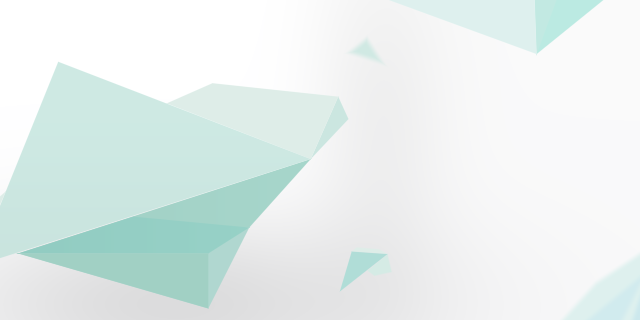
Write a WebGL 1 fragment shader that draws this background.

```glsl
precision highp float;
uniform vec2 u_resolution;

#define PALE vec3(0.870, 0.930, 0.910)
#define MIST vec3(0.803, 0.910, 0.887)
#define SAGE vec3(0.645, 0.830, 0.787)
#define TEAL vec3(0.580, 0.808, 0.768)
#define JADE vec3(0.630, 0.815, 0.770)
#define MINT vec3(0.735, 0.918, 0.887)
#define ICE vec3(0.870, 0.943, 0.935)
#define SKY vec3(0.800, 0.910, 0.930)
#define SHADOW 0.135
#define HAZE 0.045
#define BLUR 0.012

// Signed distance to the line a-b, negative on its right side
float edge(vec2 p, vec2 a, vec2 b) {
  vec2 e = b - a, q = p - a;
  return (e.x * q.y - e.y * q.x) / length(e);
}

// Convex shapes with clockwise corners
float tri(vec2 p, vec2 a, vec2 b, vec2 c) {
  return max(edge(p, a, b), max(edge(p, b, c), edge(p, c, a)));
}

float quad(vec2 p, vec2 a, vec2 b, vec2 c, vec2 d) {
  return max(max(edge(p, a, b), edge(p, b, c)), max(edge(p, c, d), edge(p, d, a)));
}

float glow(vec2 p, vec2 center, vec2 radius) {
  vec2 q = (p - center) / radius;
  return exp(-dot(q, q));
}

void paint(inout vec3 col, float dist, vec3 tint, float soft) {
  float w = max(soft, 0.7 / u_resolution.y);
  col = mix(col, tint, 1.0 - smoothstep(-w, w, dist));
}

// White studio backdrop with a floor shadow and a vertical haze
vec3 backdrop(vec2 p) {
  float light = 1.0 - 0.02 * smoothstep(0.8, 1.3, p.x);
  light -= SHADOW * glow(p, vec2(0.55, 0.05), vec2(0.75, 0.28));
  light -= HAZE * glow(p, vec2(1.18, 0.62), vec2(0.21, 0.50));
  return light - vec3(0.004, 0.004, 0.0) * (1.0 - p.y);
}

void largeCrystal(inout vec3 col, vec2 p) {
  vec2 right = vec2(0.971, 0.503), left = vec2(0.057, 0.208);
  vec2 waist = vec2(0.779, 0.289), fold = vec2(0.417, 0.323);
  vec2 inner = vec2(0.651, 0.208), foot = vec2(0.651, 0.036);
  vec2 crest = vec2(1.057, 0.698);
  float shade = mix(0.982, 1.005, smoothstep(0.15, 0.70, p.y));

  // Rear faces
  paint(col, tri(p, vec2(-0.03, 0.36), vec2(0.018, 0.402), vec2(0.0, 0.36)), PALE, 0.0);
  paint(col, tri(p, crest, vec2(1.089, 0.628), right), MIST * 0.99, 0.0);
  paint(col, quad(p, vec2(0.521, 0.677), vec2(0.664, 0.740), crest, right), PALE, 0.0);

  // Underside
  paint(col, tri(p, left, waist, foot), vec3(0.69, 0.845, 0.815), 0.0);
  paint(col, tri(p, right, waist, left), SAGE + 0.03 * (p.x - 0.7), 0.0);
  paint(col, quad(p, left, fold, waist, inner), TEAL + 0.03 * (p.x - 0.4), 0.0);
  paint(col, tri(p, left, inner, foot), JADE, 0.0);

  // Broad front face
  paint(col, tri(p, vec2(0.182, 0.807), right, vec2(-0.076, 0.169)), MIST * shade, 0.0);
}

void upperCrystal(inout vec3 col, vec2 p) {
  vec2 tip = vec2(1.677, 0.831), ridge = vec2(1.669, 1.052);
  paint(col, tri(p, ridge, vec2(1.950, 1.052), tip), MINT, 0.0);
  paint(col, tri(p, ridge, vec2(1.758, 1.052), tip), mix(MINT, MIST, 0.4), 0.0);
  paint(col, tri(p, vec2(1.073, 1.052), ridge, tip), ICE, 0.0);
}

void smallShards(inout vec3 col, vec2 p) {
  // Floating blurred chip
  paint(col, tri(p, vec2(1.146, 0.878), vec2(1.193, 0.805), vec2(1.094, 0.836)),
        mix(MIST, PALE, 0.2), BLUR);

  // Lower shard with pale back faces
  vec2 left = vec2(1.099, 0.214), right = vec2(1.211, 0.206);
  paint(col, quad(p, left, vec2(1.115, 0.227), vec2(1.185, 0.221), right), PALE, 0.003);
  paint(col, quad(p, right, vec2(1.224, 0.150), vec2(1.170, 0.138), vec2(1.148, 0.154)),
        mix(MIST, PALE, 0.5), 0.003);
  paint(col, tri(p, left, right, vec2(1.062, 0.089)), vec3(0.69, 0.865, 0.845), 0.002);
}

void cornerCrystal(inout vec3 col, vec2 p) {
  paint(col, quad(p, vec2(1.74, -0.02), vec2(1.862, 0.115), vec2(2.02, 0.22),
        vec2(2.05, -0.05)), ICE, BLUR);
  paint(col, tri(p, vec2(1.80, -0.03), vec2(2.02, 0.15), vec2(1.93, -0.03)),
        mix(SKY, ICE, 0.3), BLUR);
  paint(col, tri(p, vec2(1.97, -0.02), vec2(2.02, 0.13), vec2(2.05, -0.02)), SKY, BLUR);
}

void main() {
  vec2 p = gl_FragCoord.xy / u_resolution * vec2(2.0, 1.0);
  vec3 col = backdrop(p);
  largeCrystal(col, p);
  upperCrystal(col, p);
  smallShards(col, p);
  cornerCrystal(col, p);
  gl_FragColor = vec4(col, 1.0);
}
```
